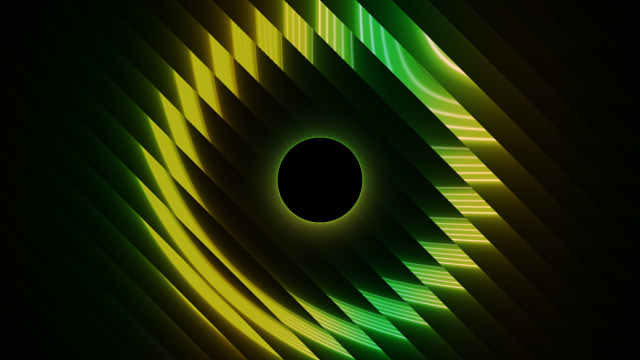
A Shadertoy shader for this background:

```glsl
// A black disc with a soft halo inside a neon ring, sliced by diagonal flutes.
// A sawtooth along x + y is subtracted from the radius, which bends the ring
// in every slice; hue is a wave across x. Units are half canvas heights.

#define FLUTE_WIDTH 0.2
#define DISC_RADIUS 0.236
#define RING_INNER 0.66
#define RING_OUTER 0.80
#define LINE_FIRST 0.645
#define LINE_STEP 0.039
#define LINE_COUNT 5
#define GLOW_SIZE 0.012
#define HUE_FREQUENCY 3.7
#define HUE_SHIFT 0.5
#define EXPOSURE 4.0
#define SAMPLES 3

// Light weights per channel: yellow on the left, green right, amber beyond
vec3 ringTint(float x) {
    float amber = 0.5 + 0.5 * cos(HUE_FREQUENCY * (x + HUE_SHIFT));
    float cool = smoothstep(-0.3, 0.3, x) * (1.0 - amber);
    return vec3(mix(0.04, 1.0, amber), mix(0.95, 0.76, amber), 0.02 + 0.06 * cool);
}

// Thin concentric filaments within the bent ring
float filaments(float bentRadius) {
    float light = 0.0;
    for (int i = 0; i < LINE_COUNT; i++) {
        float offset = (bentRadius - LINE_FIRST - LINE_STEP * float(i)) / 0.0055;
        float strength = 0.5 + 0.125 * float(i);
        light += strength * exp(-offset * offset);
    }
    return light;
}

vec3 flutedRing(vec2 p) {
    float bentRadius = length(p) - mod(p.x + p.y, FLUTE_WIDTH);

    // Solid body, denser on the left, with glow on both sides
    float body = smoothstep(RING_INNER, RING_INNER + 0.05, bentRadius)
               * (1.0 - smoothstep(RING_OUTER - 0.01, RING_OUTER + 0.035, bentRadius));
    body *= mix(1.0, 0.5, smoothstep(-0.2, 0.3, p.x));
    float gap = max(max(RING_INNER - bentRadius, bentRadius - RING_OUTER), 0.0);
    float glow = GLOW_SIZE / (gap + GLOW_SIZE) * exp(-0.8 * gap);
    glow *= mix(1.0, 0.5, step(bentRadius, RING_OUTER));

    float lines = filaments(bentRadius);
    vec3 light = ringTint(p.x) * (body + glow + 0.45 * lines);
    vec3 color = 0.7 * (1.0 - exp(-EXPOSURE * light));

    // Pale cores where the filaments cross the cooler side
    float pale = smoothstep(-0.4, 0.1, p.x);
    vec3 core = vec3(0.32, 0.16, 0.5) * pale + vec3(0.05, 0.0, 0.0);
    return color + core * lines;
}

vec3 scene(vec2 p) {
    float radius = length(p);
    vec3 color = flutedRing(p);

    // Halo and fine rim around the disc, warmer towards the bottom
    float outside = max(radius - DISC_RADIUS, 0.0);
    float low = smoothstep(0.3, -0.3, p.y);
    vec3 haloColor = mix(vec3(0.14, 0.30, 0.07), vec3(0.42, 0.44, 0.09), low);
    color += haloColor * exp(-outside / 0.065);
    color += vec3(0.10, 0.25, 0.04) * exp(-outside / 0.006);

    return radius < DISC_RADIUS ? vec3(0.0) : color;
}

void mainImage(out vec4 fragColor, in vec2 fragCoord) {
    vec3 color = vec3(0.0);
    // Average a small grid of samples to smooth every edge
    for (int j = 0; j < SAMPLES; j++) {
        for (int i = 0; i < SAMPLES; i++) {
            vec2 jitter = (vec2(i, j) + 0.5) / float(SAMPLES) - 0.5;
            vec2 p = (2.0 * (fragCoord + jitter) - iResolution.xy) / iResolution.y;
            color += min(scene(p), 1.0);
        }
    }
    fragColor = vec4(color / float(SAMPLES * SAMPLES), 1.0);
}
```
